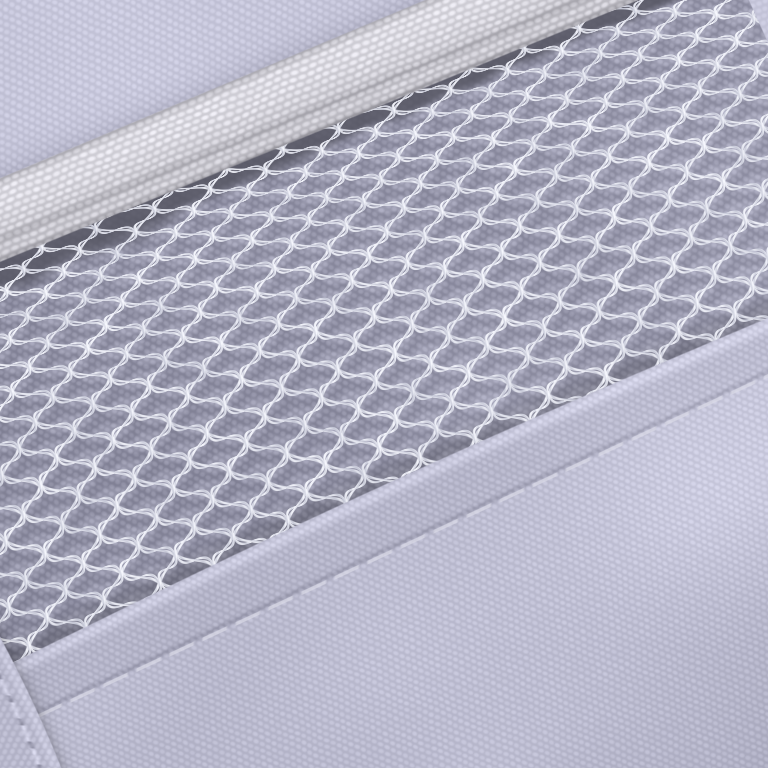
Write a WebGL 2 fragment shader that draws this texture.

```glsl
#version 300 es
precision highp float;
// A woven fabric panel with a pocket of knitted diamond netting, bound by a
// ribbed tape above and a stitched hem below. Slanted edge lines layer the parts;
// weaves are staggered dabs, the netting is a warped lattice of twisted threads.
uniform vec2 u_resolution;
out vec4 fragColor;

const float PI = 3.14159265;
const vec3 CLOTH = vec3(0.735, 0.735, 0.815);
const vec3 BACKING = vec3(0.635, 0.635, 0.715);
const vec3 TAPE = vec3(0.795, 0.790, 0.820);
const vec3 THREAD = vec3(0.80, 0.81, 0.865);
const vec3 GLINT = vec3(0.97, 0.975, 1.0);
const vec3 SHADE = vec3(0.33, 0.33, 0.38);
// Edge lines: height at the left side, slope
const vec2 TAPE_TOP = vec2(0.768, 0.419);
const vec2 TAPE_BOTTOM = vec2(0.659, 0.410);
const vec2 HEM_EDGE = vec2(0.129, 0.457);
const vec2 STITCH_LINE = vec2(0.0456, 0.466);
const vec2 NET_PITCH = vec2(0.041, 0.050);  // distance between strands
const float TWIST_WIDTH = 0.0026;
const float THREAD_RADIUS = 0.0014;
const float WEAVE_SIZE = 0.0088;

float hash(vec2 c) { return fract(sin(dot(c, vec2(127.1, 311.7))) * 43758.5); }

vec2 gradientAt(vec2 c) {
  float angle = 2.0 * PI * hash(c);
  return vec2(cos(angle), sin(angle));
}

float gradientNoise(vec2 p) {
  vec2 c = floor(p), f = p - c, e = vec2(1, 0);
  vec2 s = f * f * f * (f * (f * 6.0 - 15.0) + 10.0);
  float low = mix(dot(gradientAt(c), f), dot(gradientAt(c + e), f - e), s.x);
  float high = mix(dot(gradientAt(c + e.yx), f - e.yx), dot(gradientAt(c + 1.0), f - 1.0), s.x);
  return mix(low, high, s.y);
}

vec2 rotate(vec2 p, float a) {
  return vec2(cos(a) * p.x + sin(a) * p.y, cos(a) * p.y - sin(a) * p.x);
}

// Signed distance above a slanted line
float above(vec2 p, vec2 line) {
  return (p.y - line.x - line.y * p.x) / sqrt(1.0 + line.y * line.y);
}

// Staggered rows of raised yarn dabs, roughly -1 to 1
float weave(vec2 p, float angle, vec2 size) {
  vec2 q = rotate(p, angle) / size;
  q += 0.25 * vec2(gradientNoise(q * 0.3), gradientNoise(q * 0.3 + 40.0));
  q.x += 0.5 * mod(floor(q.y), 2.0);
  vec2 c = fract(q) - 0.5;
  float dab = smoothstep(0.58, 0.12, length(c * vec2(0.9, 1.1)));
  return dab * (1.4 + 0.5 * hash(floor(q))) - 0.75;
}

// Two threads winding round each other: x = coverage, y = gloss
vec2 twistedStrand(float across, float along, float px) {
  float swing = TWIST_WIDTH * sin(2.0 * PI * along);
  float d = min(abs(across - swing), abs(across + swing));
  float cover = 1.0 - smoothstep(THREAD_RADIUS - 0.5 * px, THREAD_RADIUS + px, d);
  float gloss = 0.5 + 0.5 * sin(along * 6.0 * PI + across * 900.0);
  return vec2(cover, gloss);
}

// Lattice coordinates of the netting, tighter toward the tape
vec2 netCoords(vec2 p) {
  float rise = max(p.y - 0.43 * p.x - 0.35, 0.0);
  float y = p.y + 0.8 * rise * rise;
  vec2 q = vec2((y + 0.27 * p.x) / 1.036, (p.x - 0.62 * y) / 1.177) / NET_PITCH;
  q += 0.10 * vec2(gradientNoise(p * 9.0), gradientNoise(p * 9.0 + 30.0));
  return q + vec2(0.10, 0.07) * sin(2.0 * PI * q.yx);
}

vec3 pocket(vec2 p, float px, float belowTape, float aboveHem) {
  float light = 0.03 * gradientNoise(p * 4.0) + 0.05 * (p.x - 0.5);
  vec3 col = BACKING + light + 0.045 * weave(p, -0.5, vec2(WEAVE_SIZE));
  // Soft shadow of the net, then the gap under the tape and the hem
  vec2 s = abs(fract(netCoords(p + vec2(-0.008, 0.014)) + 0.5) - 0.5);
  col -= 0.075 * (1.0 - smoothstep(0.04, 0.26, min(s.x, s.y)));
  float gap = mix(0.040, 0.022, smoothstep(0.0, 0.6, p.x)) + 0.012 * gradientNoise(p * 14.0);
  col = mix(col, SHADE, 0.85 * (1.0 - smoothstep(gap * 0.5, gap * 1.3, belowTape)));
  col *= 1.0 - 0.18 * (1.0 - smoothstep(0.0, 0.04, aboveHem));
  // Gentle strands first, steep strands over them
  vec2 q = netCoords(p);
  vec2 d = (fract(q + 0.5) - 0.5) * NET_PITCH;
  vec2 gentle = twistedStrand(d.x, q.y, px);
  vec2 steep = twistedStrand(d.y, q.x, px);
  float sheen = 0.25 + 0.5 * gradientNoise(q * 0.9);
  col = mix(col, mix(THREAD, GLINT, clamp(gentle.y * 0.7 + sheen - 0.1, 0.0, 1.0)), gentle.x * 0.9);
  return mix(col, mix(THREAD, GLINT, clamp(steep.y * 0.7 + sheen, 0.0, 1.0)), steep.x * 0.95);
}

vec3 binding(vec2 p, float height, float width) {
  float v = height / width;
  vec3 col = TAPE + 0.075 * weave(p, 0.40, vec2(0.0125, 0.0085));
  col += 0.07 * smoothstep(0.2, 0.75, v) - 0.13 * smoothstep(0.86, 1.0, v);
  col -= 0.09 * exp(-pow((v - 0.27) / 0.05, 2.0));       // seam of the lower lip
  return col - 0.15 * (1.0 - smoothstep(0.0, 0.10, v));
}

vec3 lowerPanel(vec2 p, float px, float belowEdge, float seam) {
  float folds = gradientNoise(rotate(p, 0.6) * vec2(3.0, 6.0));
  vec3 col = CLOTH + 0.035 * folds + 0.040 * weave(p, -0.42, vec2(WEAVE_SIZE, 0.0078));
  col += 0.06 * exp(-dot(p - vec2(0.88, 0.42), p - vec2(0.88, 0.42)) * 14.0);
  col -= 0.06 * smoothstep(0.55, 1.15, p.x - p.y);
  // Rolled hem, sunken seam and stitches
  col -= 0.035 * smoothstep(-0.005, 0.012, seam);
  col += 0.09 * exp(-pow((belowEdge - 0.009) / 0.008, 2.0));
  col -= 0.10 * exp(-pow((seam - 0.004) / 0.0035, 2.0));
  float dash = abs(fract(p.x / 0.043) - 0.5);
  float stitch = (1.0 - smoothstep(0.32, 0.42, dash)) * (1.0 - smoothstep(0.0012, 0.0012 + 1.5 * px, abs(seam + 0.001)));
  return mix(col, vec3(0.86, 0.86, 0.91), 0.7 * stitch);
}

void main() {
  vec2 p = gl_FragCoord.xy / u_resolution;
  float px = 1.0 / min(u_resolution.x, u_resolution.y);
  float tapeTop = above(p, TAPE_TOP), tapeBottom = above(p, TAPE_BOTTOM);
  float hem = above(p, HEM_EDGE) - 0.010 * sin(PI * p.x);
  vec3 col = pocket(p, px, -tapeBottom, hem);
  // Side strip at the upper right
  float rightStrip = p.x - 0.975 - 0.45 * (1.0 - p.y);
  col = mix(col, CLOTH + 0.05 + 0.03 * weave(p, 0.4, vec2(WEAVE_SIZE)), smoothstep(-px, px, rightStrip));
  // Lower panel, upper cloth and tape
  col = mix(col, lowerPanel(p, px, -hem, above(p, STITCH_LINE)), smoothstep(px, -px, hem));
  vec3 upper = CLOTH + 0.045 + 0.04 * gradientNoise(p * 3.0) + 0.04 * weave(p, -0.45, vec2(WEAVE_SIZE));
  upper -= 0.09 * exp(-max(tapeTop, 0.0) * 55.0);
  vec3 tape = binding(p, tapeBottom, tapeBottom - tapeTop);
  col = mix(col, tape, smoothstep(-px, px, tapeBottom));
  col = mix(col, upper, smoothstep(-px, px, tapeTop));
  // Stitched strip at the lower left
  float strip = (p.x - 0.08 + 0.40 * p.y + 0.4 * p.y * p.y) * 0.91;
  vec3 side = CLOTH - 0.01 + 0.04 * weave(p, 1.1, vec2(WEAVE_SIZE));
  side += 0.06 * exp(-pow((strip + 0.007) / 0.006, 2.0));
  float sideDash = smoothstep(0.40, 0.30, abs(fract(p.y / 0.03) - 0.5));
  side += (0.24 * sideDash - 0.14) * exp(-pow((strip + 0.025) / 0.003, 2.0));
  col *= 1.0 - 0.2 * exp(-max(strip, 0.0) * 130.0);
  col = mix(col, side, smoothstep(px, -px, strip));
  fragColor = vec4(clamp(col, 0.0, 1.0), 1.0);
}
```
